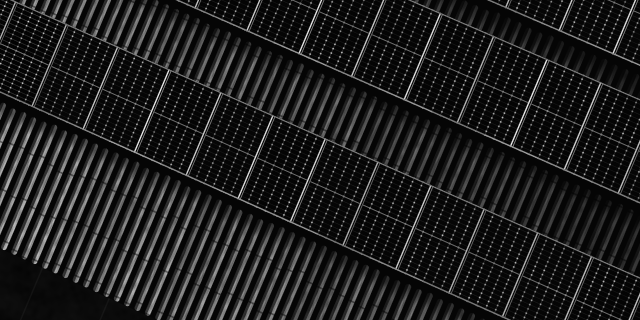
Reproduce this pattern procedurally as a Shadertoy shader.

```glsl
// Tilted rows of dark solar panels on a ribbed metal roof, seen from above.

const float SPAN = 5.766;               // canvas height in panel widths
const float TILT = 0.4163;              // slope of the rows, radians
const vec2  CORNER = vec2(0.30, 0.03);  // panel corner, from the upper left
const float PERSPECTIVE = 0.0028;
const float SHEAR = 0.018;
const vec2  ROWS[3] = vec2[3](vec2(0.0, 1.622), vec2(-2.85, -1.172), vec2(-5.07, -3.377));
const float EAVE = 4.12;                // lower end of the ribs
const float RIBS = 5.0;                 // ribs per panel width
const float RIB_RADIUS = 0.052;
const float SHADOW = 0.17;              // unlit strip below each row
const vec2  CELLS = vec2(6.0, 20.0);
const vec3  BLACK = vec3(0.018);

float hash(vec2 p) {
    vec3 q = fract(vec3(p.xyx) * 0.1031);
    q += dot(q, q.yzx + 33.33);
    return fract((q.x + q.y) * q.z);
}

float noise(vec2 p) {
    vec2 i = floor(p), f = fract(p);
    f = f * f * (3.0 - 2.0 * f);
    return mix(mix(hash(i), hash(i + vec2(1, 0)), f.x),
               mix(hash(i + vec2(0, 1)), hash(i + vec2(1, 1)), f.x), f.y);
}

// Share of a pixel covered by a line of the given width
float stroke(float d, float width, float px) {
    float h = 0.5 * width, r = 0.5 * px;
    return clamp(min(d + r, h) - max(d - r, -h), 0.0, px) / px;
}

float fill(float d, float px) {
    return clamp(0.5 - d / px, 0.0, 1.0);
}

// Signed distance to the nearest whole number
vec2 nearest(vec2 p) {
    return p - floor(p + 0.5);
}

// Ground beyond the eave: stained slabs with faint joints
vec3 ground(vec2 p, float px) {
    float stain = noise(p * 3.0) * 0.6 + noise(p * 11.0) * 0.4;
    float joint = stroke(nearest(p / 1.3 - 0.75).x * 1.3, 0.025, px);
    return vec3(0.015 + 0.045 * stain + 0.04 * joint);
}

// Rounded ribs with a lit right facet and a dim left one
vec3 ribbedRoof(vec2 p, float top, float px) {
    float id = floor(p.x * RIBS);
    float x = (fract(p.x * RIBS) - 0.5) / RIBS;
    float start = top + SHADOW + 0.04 * hash(vec2(id, top));
    float past = max(max(start - p.y, p.y - EAVE), 0.0);
    float body = fill(length(vec2(x, past)) - RIB_RADIUS, px);

    float light = clamp(0.53 + 0.03 * p.y - 0.027 * p.x, 0.17, 0.66);
    light *= 0.85 + 0.3 * hash(vec2(id, 7.0));
    light *= 0.78 + 0.4 * noise(vec2(p.x * 45.0, p.y * 9.0));
    light *= mix(0.55, 1.0, smoothstep(start, start + 0.3, p.y));
    float clip = stroke(nearest(vec2(p.y / 0.83 + 0.2 * hash(vec2(id, 3.0)))).x * 0.83, 0.03, px);
    light *= 1.0 - 0.45 * clip;

    float lit = fill(-x - 0.004, px);
    vec3 metal = vec3(light * mix(0.36, 1.0, lit));
    return mix(BLACK * 1.1, metal, body);
}

// One panel: cell grid, solder dots, centre bar and frame
vec3 panel(vec2 p, vec2 row, float px) {
    float height = row.y - row.x;
    float v = (p.y - row.x) / height;
    float id = floor(p.x);
    vec2 cell = nearest(vec2(fract(p.x), v) * CELLS) * vec2(1.0, height) / CELLS;

    float column = stroke(cell.x, 0.012, px);
    float line = stroke(cell.y, 0.010, px);
    float dots = stroke(cell.x, 0.030, px) * stroke(cell.y, 0.028, px);
    float glare = mix(0.24, 0.09, smoothstep(0.3, 1.6, p.x));
    float wear = 0.7 + 0.6 * noise(p * vec2(5.0, 7.0));
    float tone = BLACK.x * (0.75 + 0.4 * hash(vec2(id, row.x)));
    tone += wear * (0.17 * column + glare * line + 0.42 * dots);

    float bar = stroke((v - 0.5) * height, 0.016, px);
    tone = mix(tone, 0.45, bar);

    // Two frame edges with a dark slit between neighbours
    float seam = nearest(p).x;
    float shine = 0.75 + 0.25 * hash(vec2(floor(p.x + 0.5), row.y));
    tone = mix(tone, 0.02, stroke(seam, 0.065, px));
    tone = mix(tone, 0.92 * shine, stroke(seam + 0.017, 0.024, px));
    tone = mix(tone, 0.62 * shine, stroke(seam - 0.023, 0.013, px));

    float upper = stroke(p.y - row.x - 0.012, 0.024, px);
    float lower = stroke(row.y - p.y - 0.014, 0.028, px);
    tone = mix(tone, 0.48, upper);
    tone = mix(tone, 0.60 * shine, lower);
    return vec3(tone);
}

void mainImage(out vec4 fragColor, in vec2 fragCoord) {
    float px = SPAN / iResolution.y;
    vec2 p = vec2(fragCoord.x, iResolution.y - fragCoord.y) * px - CORNER;

    // Roof axes: x along the rows, y down the slope
    float c = cos(TILT), s = sin(TILT);
    p = vec2(c * p.x + s * p.y, c * p.y - s * p.x);
    p /= 1.0 + PERSPECTIVE * p.x;
    p.x -= SHEAR * p.y;

    // Lower edge of the closest row up the slope
    float top = -9.0;
    for (int i = 0; i < 3; i++)
        if (ROWS[i].y < p.y) top = max(top, ROWS[i].y);

    vec3 color = ribbedRoof(p, top, px);
    color = mix(color, ground(p, px), fill(EAVE + RIB_RADIUS - p.y, px));

    for (int i = 0; i < 3; i++) {
        float outside = max(ROWS[i].x - p.y, p.y - ROWS[i].y);
        color = mix(color, panel(p, ROWS[i], px), fill(outside, px));
    }
    fragColor = vec4(color, 1.0);
}
```
